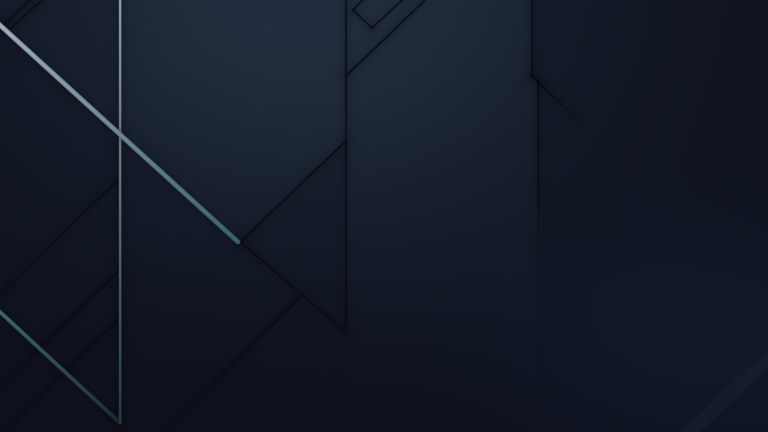
A Shadertoy shader for this background:

```glsl
#define LOW_COLOR vec3(0.054, 0.068, 0.114)
#define HIGH_COLOR vec3(0.135, 0.182, 0.250)
#define SEAM_COLOR vec3(0.030, 0.037, 0.065)
#define STEEL_COLOR vec3(0.60, 0.67, 0.73)
#define TEAL_COLOR vec3(0.16, 0.25, 0.28)
#define SEAM_WIDTH 0.0018
#define SHADOW_SIZE 0.010
#define LEFT_POST 0.278
#define MID_POST 0.801
#define RIGHT_POST 1.245

float pixelSize;

// x: distance to the segment, y: position along it from 0 to 1
vec2 segment(vec2 p, vec2 a, vec2 b) {
    vec2 ab = b - a;
    float t = clamp(dot(p - a, ab) / dot(ab, ab), 0.0, 1.0);
    return vec2(length(p - a - ab * t), t);
}

float stroke(float d, float halfWidth) {
    return 1.0 - smoothstep(halfWidth - pixelSize * 0.6, halfWidth + pixelSize * 0.6, d);
}

float above(float edge, float v) {
    return smoothstep(edge - pixelSize, edge + pixelSize, v);
}

// Dark groove with a soft shadow, fading from its start to its end
void seam(inout vec3 color, vec2 p, vec2 a, vec2 b, float startAmount, float endAmount) {
    vec2 s = segment(p, a, b);
    float amount = mix(startAmount, endAmount, s.y);
    color *= 1.0 - 0.22 * amount * exp(-s.x / SHADOW_SIZE);
    color = mix(color, SEAM_COLOR, amount * stroke(s.x, SEAM_WIDTH));
}

// Metallic strip over a soft shadow
void strip(inout vec3 color, vec2 p, vec2 a, vec2 b, float halfWidth, vec3 startColor, vec3 endColor) {
    vec2 s = segment(p, a, b);
    color *= 1.0 - 0.3 * exp(-s.x / SHADOW_SIZE);
    vec3 metal = mix(startColor, endColor, s.y) * (1.0 - 0.25 * s.x / halfWidth);
    color = mix(color, metal, stroke(s.x, halfWidth));
}

// Broad light from the top, dimmed on the recessed panels
vec3 panels(vec2 p) {
    float across = (p.x - 0.7) / 0.8;
    float light = smoothstep(0.0, 1.05, p.y) * exp(-across * across);
    float foldLine = max(0.942 - 0.911 * p.x, 0.44 + 0.955 * (p.x - 0.556));
    float recessed = (1.0 - above(foldLine, p.y)) * (1.0 - above(MID_POST, p.x));
    light *= 1.0 - 0.3 * recessed;
    light *= 1.0 - 0.22 * (1.0 - above(LEFT_POST, p.x));
    float notch = clamp(0.824 - p.y, 0.0, 0.014);
    light *= 1.0 - 0.5 * above(1.231 + notch, p.x);
    vec3 color = mix(LOW_COLOR, HIGH_COLOR, light);
    vec2 corner = (p - vec2(1.65, 0.22)) / vec2(0.45, 0.25);
    return color + vec3(0.012, 0.024, 0.042) * exp(-dot(corner, corner));
}

void mainImage(out vec4 fragColor, in vec2 fragCoord) {
    pixelSize = 1.0 / iResolution.y;
    vec2 p = fragCoord / iResolution.y;
    p.x *= (16.0 / 9.0) * iResolution.y / iResolution.x;
    vec3 color = panels(p);

    // Central grooves
    vec2 joint = vec2(0.556, 0.44);
    seam(color, p, vec2(MID_POST, 1.0), vec2(MID_POST, 0.235), 0.9, 0.7);
    seam(color, p, joint, vec2(MID_POST, 0.674), 0.9, 0.9);
    seam(color, p, joint, vec2(MID_POST, 0.231), 0.9, 0.7);
    seam(color, p, vec2(0.694, 0.3125), vec2(0.382, 0.0), 0.9, 0.4);
    seam(color, p, vec2(MID_POST, 0.824), vec2(0.984, 1.0), 1.0, 0.8);

    // Right post with its notch
    seam(color, p, vec2(1.231, 1.0), vec2(1.231, 0.824), 0.8, 0.9);
    seam(color, p, vec2(1.231, 0.824), vec2(1.343, 0.718), 1.0, 0.3);
    seam(color, p, vec2(RIGHT_POST, 0.81), vec2(RIGHT_POST, 0.12), 0.9, 0.0);

    // Parallel grooves at lower left
    for (int i = 0; i < 3; i++) {
        float k = float(i);
        float endY = 0.588 - 0.213 * k + 0.051 * k * (k - 1.0);
        seam(color, p, vec2(0.0, endY - 0.268), vec2(LEFT_POST, endY), 0.6, 0.8);
    }

    // Short grooves at the top left and the small top frame
    for (int i = 0; i < 2; i++) {
        float k = float(i);
        seam(color, p, vec2(0.025 * k, 0.935), vec2(0.07 + 0.027 * k, 1.0), 0.8, 0.8);
        seam(color, p, vec2(0.817 + 0.044 * k, 0.977 - 0.042 * k),
             vec2(0.840 + 0.091 * k, 1.0), 0.8, 0.8);
    }
    seam(color, p, vec2(0.817, 0.977), vec2(0.861, 0.935), 0.8, 0.8);

    // Faint band at the lower right
    float band = segment(p, vec2(1.55, -0.045), vec2(1.85, 0.239)).x;
    color = mix(color, vec3(0.085, 0.125, 0.175), 0.65 * stroke(band, 0.015));

    // Bright strips
    strip(color, p, vec2(0.0, 0.278), vec2(LEFT_POST, 0.021), 0.0048, TEAL_COLOR * 1.7, TEAL_COLOR * 0.75);
    strip(color, p, vec2(LEFT_POST, 1.02), vec2(LEFT_POST, 0.021), 0.0032, STEEL_COLOR, TEAL_COLOR);
    strip(color, p, vec2(-0.02, 0.960), vec2(0.551, 0.44), 0.0058, STEEL_COLOR * 1.1, TEAL_COLOR * 1.6);

    fragColor = vec4(color, 1.0);
}
```
